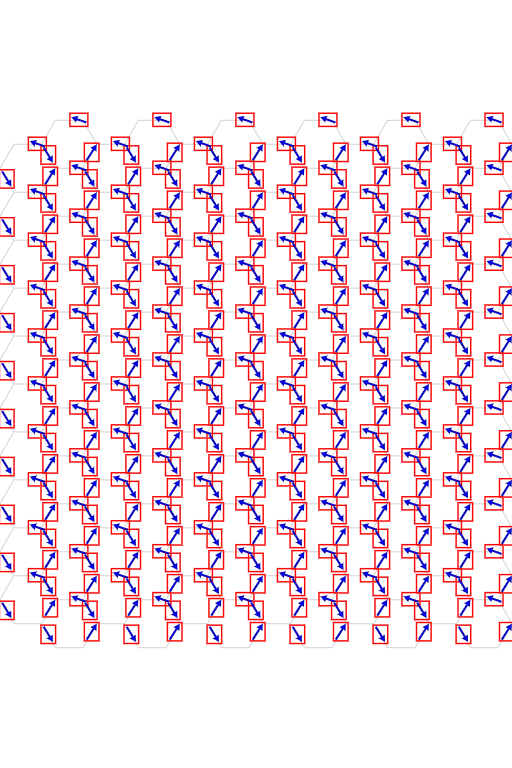
A Shadertoy shader for this pattern:

```glsl
// Honeycomb of faint hexagons, each with three red-boxed blue arrows on its edges.

// Layout, in hexagon sides
const float COLUMNS = 12.0;
const float COLUMN_STEP = 1.5;
const float ROW_STEP = 1.7320508;
const float ROWS_EVEN = 10.0;
const float ROWS_ODD = 11.0;
const float SPAN = COLUMNS * COLUMN_STEP + 0.5;  // sides across the canvas

// Half widths of lines
const float GRID_HALF = 0.02;
const float BOX_HALF = 0.026;
const float SHAFT_HALF = 0.036;
const float OUTLINE = 0.02;

// Arrow head
const float HEAD_LENGTH = 0.22;
const float HEAD_HALF = 0.125;

// Marker centres, box half sizes and arrow tips, relative to the hexagon
const vec2 TOP_AT = vec2(0.35, 0.885);
const vec2 LEFT_AT = vec2(-0.755, -0.385);
const vec2 RIGHT_AT = vec2(0.813, -0.29);
const vec2 WIDE_BOX = vec2(0.325, 0.238);
const vec2 TALL_BOX = vec2(0.264, 0.332);
const vec2 TOP_TIP = vec2(-0.27, 0.095);
const vec2 LEFT_TIP = vec2(0.165, -0.27);
const vec2 RIGHT_TIP = vec2(0.18, 0.285);

// Colours
const vec3 PAPER = vec3(1.0);
const vec3 GRID = vec3(0.84);
const vec3 RED = vec3(0.98, 0.01, 0.01);
const vec3 BLUE = vec3(0.02, 0.02, 0.92);
const vec3 NAVY = vec3(0.0, 0.0, 0.6);

float hexOutline(vec2 p) {
    p = abs(p);
    float apothem = 0.5 * ROW_STEP;
    return abs(max(dot(p, vec2(apothem, 0.5)), p.y) - apothem) - GRID_HALF;
}

float boxOutline(vec2 p, vec2 halfSize) {
    vec2 d = abs(p) - halfSize;
    return abs(max(d.x, d.y)) - BOX_HALF;
}

// Arrow through the origin, from -tip to tip
float arrow(vec2 p, vec2 tip) {
    vec2 dir = normalize(tip);
    float behind = dot(tip - p, dir);
    float side = abs(p.x * dir.y - p.y * dir.x);
    vec2 slant = normalize(vec2(-HEAD_HALF, HEAD_LENGTH));
    float head = max(dot(vec2(behind, side), slant), behind - HEAD_LENGTH);
    float ends = max(0.5 * HEAD_LENGTH - behind, behind - 2.0 * length(tip));
    return min(head, max(side - SHAFT_HALF, ends));
}

// Merge one boxed arrow into the distances (x: box, y: arrow)
void addMarker(inout vec2 dist, vec2 p, vec2 halfSize, vec2 tip) {
    dist = min(dist, vec2(boxOutline(p, halfSize), arrow(p, tip)));
}

float coverage(float d, float pixel) {
    return clamp(0.5 - d / pixel, 0.0, 1.0);
}

void mainImage(out vec4 fragColor, in vec2 fragCoord) {
    float pixel = SPAN / iResolution.x;
    vec2 p = vec2(fragCoord.x, fragCoord.y - 0.5 * iResolution.y) * pixel;

    float gridDist = 1e3;
    vec2 markerDist = vec2(1e3);
    float nearColumn = round((p.x - 1.0) / COLUMN_STEP);

    // Visit the nearby hexagons; alternate columns hold one more row
    for (int i = -1; i <= 1; i++) {
        float column = nearColumn + float(i);
        if (column < 0.0 || column >= COLUMNS) continue;
        float rows = mod(column, 2.0) < 0.5 ? ROWS_EVEN : ROWS_ODD;
        float middle = 0.5 * (rows - 1.0);
        float nearRow = round(p.y / ROW_STEP + middle);

        for (int j = -1; j <= 1; j++) {
            float row = nearRow + float(j);
            if (row < 0.0 || row >= rows) continue;
            vec2 q = p - vec2(1.0 + column * COLUMN_STEP, (row - middle) * ROW_STEP);
            gridDist = min(gridDist, hexOutline(q));
            addMarker(markerDist, q - TOP_AT, WIDE_BOX, TOP_TIP);
            addMarker(markerDist, q - LEFT_AT, TALL_BOX, LEFT_TIP);
            addMarker(markerDist, q - RIGHT_AT, TALL_BOX, RIGHT_TIP);
        }
    }

    // Paint grid, boxes, then arrows with a darker rim
    vec3 color = mix(PAPER, GRID, coverage(gridDist, pixel));
    color = mix(color, RED, coverage(markerDist.x, pixel));
    vec3 ink = mix(NAVY, BLUE, coverage(markerDist.y + OUTLINE, pixel));
    color = mix(color, ink, coverage(markerDist.y, pixel));
    fragColor = vec4(color, 1.0);
}
```
